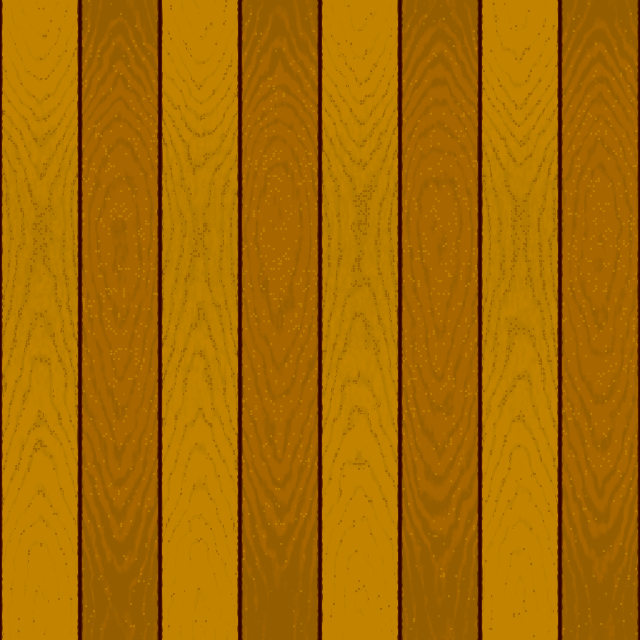
A three.js fragment shader for this texture:

```glsl
// Eight upright wooden planks, pale and brown in turn, with ringed grain, specks and dark gaps.
varying vec2 vUv;

const float TAU = 6.283185;
const float PLANKS = 8.0;        // even, so the two woods alternate across the seam
const float KNOT_Y = 0.635;      // height of the knots
const float SKEW = 0.35;         // shifts the turning point of the grain to the plank ends
const float RINGS = 8.0;         // rings from knot to plank end
const float ARCH = 3.0;          // rings from plank middle to plank side
const float WIGGLE = 0.75;       // unevenness of the rings
const float GAP_HALF = 0.029;    // half widths in planks
const float CORE_HALF = 0.015;
const float GAP_SOFT = 0.007;
const float SPECK_CELLS = 256.0;

const vec3 PALE = vec3(0.76, 0.515, 0.0);
const vec3 PALE_GRAIN = vec3(0.69, 0.475, 0.0);
const vec3 BROWN = vec3(0.655, 0.40, 0.0);
const vec3 BROWN_GRAIN = vec3(0.58, 0.365, 0.0);
const vec3 GAP_EDGE = vec3(0.30, 0.11, 0.0);
const vec3 GAP_CORE = vec3(0.21, 0.01, 0.0);

float hash(vec2 p) {
  vec3 q = fract(p.xyx * 0.1031);
  q += dot(q, q.yzx + 33.33);
  return fract((q.x + q.y) * q.z);
}

// Value noise that wraps over the canvas
float noise(vec2 uv, vec2 cells) {
  vec2 p = uv * cells;
  vec2 i = floor(p);
  vec2 f = fract(p);
  f = f * f * (3.0 - 2.0 * f);
  vec2 a = mod(i, cells);
  vec2 b = mod(i + 1.0, cells);
  return mix(mix(hash(a), hash(vec2(b.x, a.y)), f.x),
             mix(hash(vec2(a.x, b.y)), hash(b), f.x), f.y);
}

void main() {
  vec2 uv = fract(vUv);

  // Plank layout
  float x = uv.x * PLANKS;
  float isBrown = mod(floor(x), 2.0);
  float side = 2.0 * abs(fract(x) - 0.5);

  // Grain: closed rings on brown planks, a saddle of V shapes on pale ones
  float turn = TAU * (uv.y - KNOT_Y);
  turn += SKEW * (1.0 - cos(turn));
  float rise = 0.5 - 0.5 * cos(turn);
  float wiggle = noise(uv, vec2(32.0, 14.0)) - 0.5
               + 0.5 * (noise(uv, vec2(96.0, 48.0)) - 0.5);
  float rings = RINGS * rise + mix(-ARCH, ARCH, isBrown) * pow(side, 1.5) + WIGGLE * wiggle;
  float wave = 0.5 + 0.5 * cos(TAU * rings);
  float thinWave = pow(wave, 4.0);

  // Fibres and fine mottling
  float fibre = 0.6 * noise(uv, vec2(256.0, 80.0))
              + 0.4 * noise(uv + 0.37, vec2(256.0, 256.0));

  // Brown wood darkens at the ends, pale wood around the middle
  float brownShade = smoothstep(0.44, 0.86, 0.5 * wave + 0.5 * rise * rise * rise + 0.38 * fibre);
  float paleShade = smoothstep(0.36, 0.84, 0.3 * thinWave + 0.42 * (1.0 - rise) + 0.35 * fibre);
  vec3 color = mix(mix(PALE, PALE_GRAIN, paleShade),
                   mix(BROWN, BROWN_GRAIN, brownShade), isBrown);

  // Specks: bright and scattered on brown, dark and strung along the grain on pale
  vec2 grid = uv * SPECK_CELLS;
  float pick = hash(floor(grid) + 19.0);
  float speck = 1.0 - smoothstep(0.3, 0.65, length(fract(grid) - 0.5));
  float brownChance = 0.12 * (1.0 - 0.7 * rise) * (1.0 - 0.5 * wave);
  float paleChance = 0.42 * thinWave * (1.0 - 0.85 * rise);
  speck *= smoothstep(pick, pick + 0.03, mix(paleChance, brownChance, isBrown));
  color = mix(color, mix(BROWN_GRAIN, PALE, isBrown), 0.75 * speck);

  // Gaps with slightly rough edges
  float gap = 0.5 * (1.0 - side);
  gap += 0.008 * (noise(uv, vec2(256.0, 200.0)) - 0.5);
  color = mix(GAP_EDGE, color, smoothstep(GAP_HALF - GAP_SOFT, GAP_HALF + GAP_SOFT, gap));
  color = mix(GAP_CORE, color, smoothstep(CORE_HALF - GAP_SOFT, CORE_HALF + GAP_SOFT, gap));

  gl_FragColor = vec4(color, 1.0);
}
```
